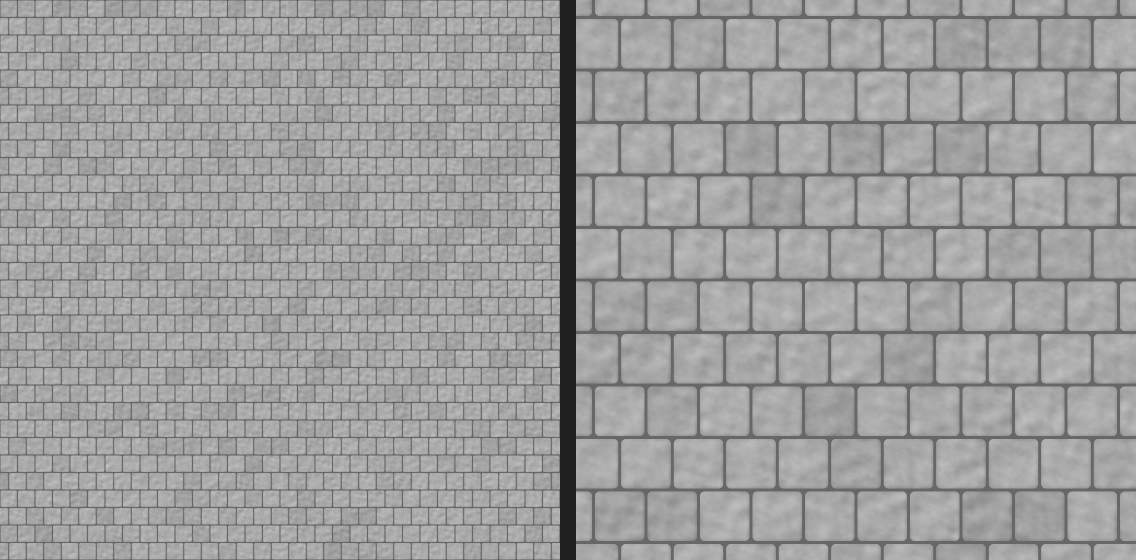
Left, the full canvas; right, a detail of the centre.
A Shadertoy shader for this texture:

```glsl
// Seamless wall of small grey square stones in running bond, with rough faces and thin dark joints.

const float REPEATS = 32.0;        // stones across and down
const float HALF_STONE = 0.472;    // half the stone side, in cells
const float CORNER_RADIUS = 0.09;
const vec3 STONE_COLOR = vec3(0.677);
const vec3 JOINT_COLOR = vec3(0.405);

float hash(vec2 p) {
    vec3 q = fract(vec3(p.xyx) * 0.1031);
    q += dot(q, q.yzx + 33.33);
    return fract((q.x + q.y) * q.z);
}

float valueNoise(vec2 p) {
    vec2 i = floor(p);
    vec2 f = fract(p);
    f = f * f * (3.0 - 2.0 * f);
    float low = mix(hash(i), hash(i + vec2(1.0, 0.0)), f.x);
    float high = mix(hash(i + vec2(0.0, 1.0)), hash(i + 1.0), f.x);
    return mix(low, high, f.y);
}

// Height of the split stone face: three octaves, slightly slanted
float faceHeight(vec2 p) {
    p = mat2(0.85, -0.4, 0.5, 1.0) * p;
    float height = 0.0;
    float amplitude = 0.5;
    for (int octave = 0; octave < 3; octave++) {
        height += amplitude * valueNoise(p);
        p = p * 2.0 + 17.3;
        amplitude *= 0.5;
    }
    return height;
}

// Slope of the face towards a light at the upper left
float faceRelief(vec2 p) {
    vec2 stepToLight = vec2(-0.3, 0.4);
    return faceHeight(p - stepToLight) - faceHeight(p + stepToLight);
}

float roundedBox(vec2 p, float halfSize, float radius) {
    vec2 q = abs(p) - halfSize + radius;
    return length(max(q, 0.0)) + min(max(q.x, q.y), 0.0) - radius;
}

void mainImage(out vec4 fragColor, in vec2 fragCoord) {
    // Running bond: every other row moves by half a stone
    vec2 grid = fragCoord / iResolution.xy * REPEATS;
    grid.x += 0.5 * (1.0 - mod(floor(grid.y), 2.0));
    vec2 stoneId = mod(floor(grid), REPEATS);
    vec2 local = fract(grid) - 0.5;
    float pixel = REPEATS / min(iResolution.x, iResolution.y);

    // Each stone has its own tone and its own piece of noise
    float tone = hash(stoneId + 5.7);
    vec2 seed = stoneId * 23.0 + 101.0;
    vec3 stone = STONE_COLOR - 0.055 * tone * tone * tone;
    stone += 0.13 * faceRelief(local * 4.5 + seed);

    // Worn edge: soft darkening, a little brighter on the lit side
    float edge = roundedBox(local, HALF_STONE, CORNER_RADIUS);
    float rim = smoothstep(-0.07, 0.0, edge);
    float lit = clamp((local.y - local.x) * 1.2, -1.0, 1.0);
    stone += rim * (0.03 * lit - 0.045);

    // Joint with a smooth border
    float joint = smoothstep(-0.5 * pixel, 0.5 * pixel, edge);
    fragColor = vec4(mix(stone, JOINT_COLOR, joint), 1.0);
}
```
